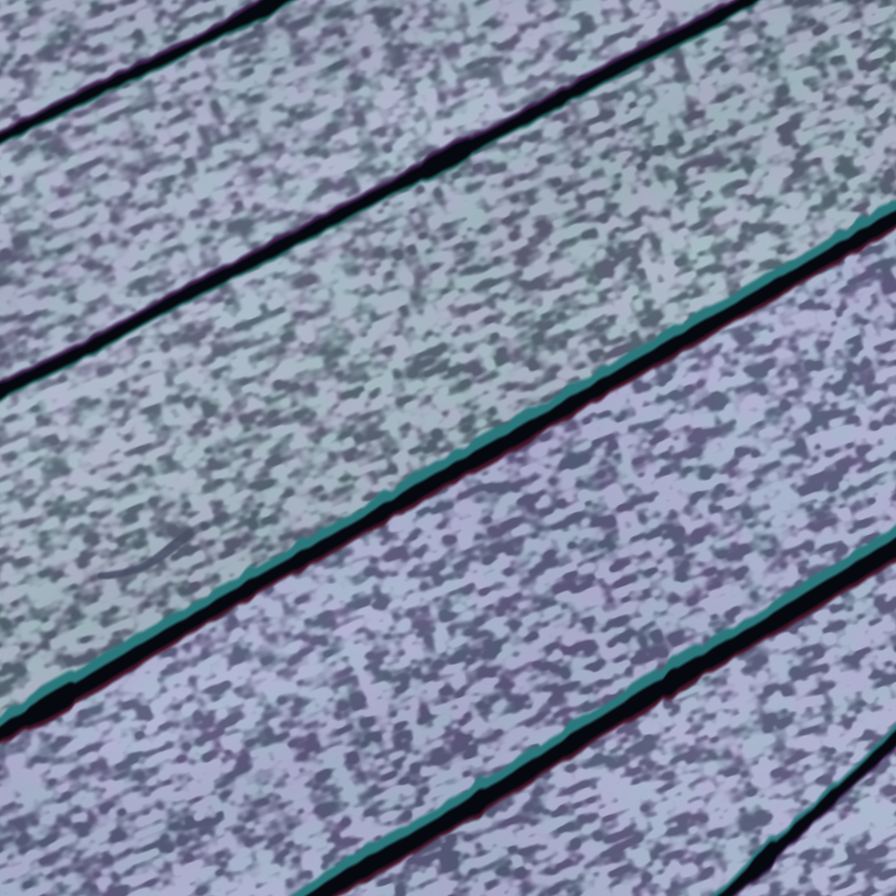
Give the GLSL for this texture, as a WebGL 1 fragment shader.

```glsl
precision highp float;

// Pale blue-grey speckled boards split by dark slanted grooves that fan out.
// Grain is stretched value noise; each groove is a distance to a line, with
// a rough black core, chipped edges and a coloured fringe on either side.

uniform vec2 u_resolution;

// Surface
const vec3 GRAIN_LIGHT = vec3(0.665, 0.705, 0.785);
const vec3 GRAIN_DARK = vec3(0.35, 0.37, 0.46);
const vec3 WARM_TINT = vec3(-0.015, 0.0, -0.025);
const vec3 VIOLET_TINT = vec3(0.0, -0.012, 0.018);
const vec2 GRAIN_COARSE = vec2(62.0, 104.0);
const vec2 GRAIN_FINE = vec2(118.0, 165.0);
const float GRAIN_ANGLE = 0.38;

// Grooves, from the top: height at the left edge, and slope
const vec4 HEIGHTS = vec4(0.844, 0.561, 0.182, -0.218);
const vec4 SLOPES = vec4(0.500, 0.527, 0.577, 0.609);
const float WIDTH_FIRST = 0.0046;  // half width of the top groove
const float WIDTH_STEP = 0.0014;   // added for each groove below
const float STEEP_HEIGHT = -0.752;
const float STEEP_SLOPE = 0.93;
const float STEEP_WIDTH = 0.0058;
const vec3 CORE = vec3(0.02, 0.03, 0.06);
const vec3 PURPLE = vec3(0.25, 0.13, 0.32);
const vec3 GREEN = vec3(0.10, 0.37, 0.34);
const vec3 TEAL = vec3(0.17, 0.47, 0.49);
const vec3 RED = vec3(0.27, 0.08, 0.16);

// Scratch
const vec2 SCRATCH_START = vec2(0.112, 0.357);
const vec2 SCRATCH_END = vec2(0.275, 0.424);
const vec3 SCRATCH_COLOR = vec3(0.27, 0.30, 0.39);

float hash(vec2 p) {
  return fract(sin(dot(p, vec2(127.1, 311.7))) * 43758.545);
}

float noise(vec2 p) {
  vec2 i = floor(p);
  vec2 f = fract(p);
  f = f * f * (3.0 - 2.0 * f);
  float low = mix(hash(i), hash(i + vec2(1.0, 0.0)), f.x);
  float high = mix(hash(i + vec2(0.0, 1.0)), hash(i + vec2(1.0, 1.0)), f.x);
  return mix(low, high, f.y);
}

vec3 surface(vec2 p) {
  float c = cos(GRAIN_ANGLE);
  float s = sin(GRAIN_ANGLE);
  vec2 q = vec2(c * p.x + s * p.y, c * p.y - s * p.x) + 3.0;
  float grain = 0.6 * noise(q * GRAIN_COARSE) + 0.4 * noise(q * GRAIN_FINE);

  // Speckle is stronger towards the lower right
  float contrast = mix(0.85, 1.3, smoothstep(-0.7, 0.6, p.x - p.y));
  grain = 0.5 + (grain - 0.5) * contrast;
  vec3 color = mix(GRAIN_DARK, GRAIN_LIGHT, smoothstep(0.2, 0.65, grain));

  // Slow changes of light, and a faint colour cast in the grain
  color += 0.06 * (noise(q * vec2(4.0, 8.0)) - 0.5);
  color += 0.05 * (noise(q * 45.0 + 17.0) - 0.5) * vec3(1.0, -0.6, 0.5);

  // Warmer grey in the middle board, violet below it
  float above = p.y - HEIGHTS.z - SLOPES.z * p.x;
  float middle = smoothstep(-0.01, 0.01, above) * (1.0 - smoothstep(0.2, 0.42, above));
  color += WARM_TINT * middle;
  return color + VIOLET_TINT * (1.0 - smoothstep(-0.01, 0.01, above));
}

vec3 groove(vec3 color, vec2 p, float height, float slope, float width,
            vec3 upper, vec3 lower, vec2 fringe, float seed) {
  float d = (p.y - height - slope * p.x) / sqrt(1.0 + slope * slope);
  float along = p.x * sqrt(1.0 + slope * slope);

  // Wavering line with ragged, sometimes chipped edges
  d += 0.004 * (noise(vec2(along * 9.0, seed)) - 0.5);
  float chip = smoothstep(0.78, 0.98, noise(vec2(along * 24.0, seed + 5.0)));
  float ragged = noise(vec2(along * 75.0, seed + 9.0)) - 0.5;
  width += 0.0022 * ragged + 0.004 * chip;

  float blur = max(0.0025, 1.0 / min(u_resolution.x, u_resolution.y));
  float extent = d > 0.0 ? fringe.x : fringe.y;
  float outer = width + extent * (1.0 + 0.35 * ragged);
  vec3 edge = d > 0.0 ? upper : lower;
  color = mix(color, edge, 1.0 - smoothstep(outer - 1.4 * blur, outer + blur, abs(d)));
  return mix(color, CORE, 1.0 - smoothstep(width - blur, width + blur, abs(d)));
}

vec3 scratch(vec3 color, vec2 p) {
  vec2 axis = SCRATCH_END - SCRATCH_START;
  float t = clamp(dot(p - SCRATCH_START, axis) / dot(axis, axis), 0.0, 1.0);
  float bend = 0.009 * sin(t * 6.28);
  float d = length(p - SCRATCH_START - axis * t + vec2(0.0, bend));
  float width = 0.0055 * sqrt(t * (1.0 - t)) + 0.001;
  float strength = 0.85 * (1.0 - smoothstep(0.5, 1.0, t));
  return mix(color, SCRATCH_COLOR, strength * (1.0 - smoothstep(width, width + 0.004, d)));
}

void main() {
  vec2 p = gl_FragCoord.xy / u_resolution;
  vec3 color = scratch(surface(p), p);

  // The fringe colours change between the upper and lower pairs
  for (int i = 0; i < 4; i++) {
    float n = float(i);
    float lowerPair = step(1.5, n);
    color = groove(color, p, HEIGHTS[i], SLOPES[i], WIDTH_FIRST + WIDTH_STEP * n,
                   mix(PURPLE, TEAL, lowerPair), mix(GREEN, RED, lowerPair),
                   mix(vec2(0.0045, 0.0035), vec2(0.0115, 0.005), lowerPair), 13.0 * n + 2.0);
  }
  color = groove(color, p, STEEP_HEIGHT, STEEP_SLOPE, STEEP_WIDTH,
                 TEAL, PURPLE, vec2(0.005, 0.003), 71.0);

  gl_FragColor = vec4(clamp(color, 0.0, 1.0), 1.0);
}
```
